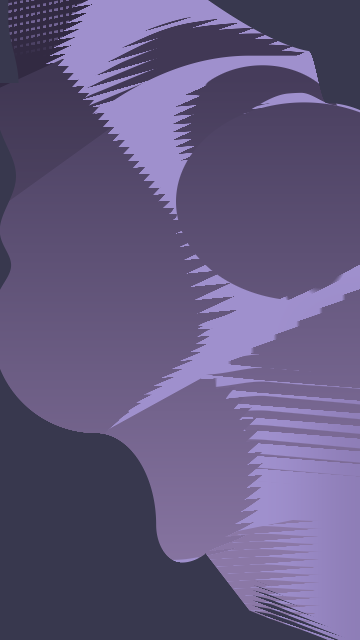
Give the GLSL for this background, as a Shadertoy shader.

```glsl
// Folded violet lobes with comb-toothed lavender seams on a slate ground.

// Canvas units: 56.25 wide, 100 high, origin at the lower left.
const vec2 CANVAS = vec2(56.25, 100.0);

const vec3 SLATE    = vec3(0.220, 0.220, 0.305);
const vec3 LAVENDER = vec3(0.625, 0.565, 0.805);
const vec3 LILAC    = vec3(0.555, 0.490, 0.715);
const vec3 DUSK     = vec3(0.285, 0.245, 0.370);
const vec3 MAUVE    = vec3(0.510, 0.440, 0.610);
const vec3 INK      = vec3(0.195, 0.165, 0.260);

const float FINE_PITCH = 1.15;
const float WIDE_PITCH = 2.15;
const float TOOTH_TILT = 0.12;

const vec2 RIGHT_CENTER = vec2(47.5, 68.5), RIGHT_RADII = vec2(20.0, 15.5);
const vec2 UPPER_CENTER = vec2(41.0, 80.0), UPPER_RADII = vec2(12.5, 9.8);
const vec2 LOWER_CENTER = vec2(26.0, 27.0), LOWER_RADII = vec2(13.7, 14.5);

float pixel; // size of one pixel in canvas units

float cover(float d) { return clamp(0.5 - d / pixel, 0.0, 1.0); }

float bell(float x, float center, float width) {
    float t = (x - center) / width;
    return exp(-t * t);
}

float arc(float t) { return sqrt(max(1.0 - t * t, 0.0)); }

float smoothMin(float a, float b, float k) {
    float h = max(k - abs(a - b), 0.0) / k;
    return min(a, b) - h * h * k * 0.25;
}

float ellipse(vec2 p, vec2 r) {
    float k = length(p / r);
    return (k - 1.0) * k / max(length(p / (r * r)), 1e-4);
}

// Sawtooth rising with height, its drop softened over one pixel
float teeth(vec2 p, float pitch, float tilt) {
    float s = fract((p.y - tilt * p.x) / pitch);
    return s * clamp((1.0 - s) * pitch / pixel, 0.0, 1.0);
}

// Stripes that fill the given share of each pitch
float stripes(vec2 p, float pitch, float tilt, float share) {
    return clamp((share - teeth(p, pitch, tilt)) * pitch / pixel + 0.5, 0.0, 1.0)
         * smoothstep(0.0, 0.08, share);
}

// Outline of the whole folded form
float leftEdge(float y) {
    if (y > 87.0) return 2.9 - 1.6 * smoothstep(87.0, 97.0, y);
    if (y > 48.5) return -1.0 + 3.5 * bell(y, 72.5, 6.5) + 2.7 * bell(y, 58.5, 3.8);
    if (y > 32.3) return 15.0 - 16.2 * arc((y - 48.5) / 16.2);
    if (y > 18.0) return 15.0 + 9.4 * arc((y - 18.0) / 14.3);
    return 28.4 - 4.0 * arc((18.0 - y) / 5.9);
}

float bottomEdge(float x) {
    float dip = max(x - 28.4, 0.0);
    float tail = max(13.4 - 1.3 * (x - 32.2), 4.6 - 0.4 * (x - 39.0));
    return x < 32.0 ? 12.1 + 0.1 * dip * dip : tail;
}

float topEdge(float x) {
    float crest = 92.0 + 8.0 * pow(max(48.5 - x, 0.0) / 16.0, 1.4);
    float over = max(x - 51.0, 0.0);
    return mix(crest, 83.9 - 0.04 * over * over, smoothstep(48.2, 51.0, x));
}

void mainImage(out vec4 fragColor, in vec2 fragCoord) {
    vec2 p = fragCoord / iResolution.xy * CANVAS;
    float x = p.x, y = p.y;
    pixel = CANVAS.y / iResolution.y;
    vec3 muted = mix(MAUVE, DUSK, clamp((y - 12.0) / 76.0, 0.0, 1.0));
    vec3 col = mix(LAVENDER, LILAC, smoothstep(40.0, 58.0, x) * smoothstep(60.0, 30.0, y));

    // Dark crest with stripes thinning to the left
    float fromPeak = x - 30.0, rise = max(39.0 - x, 0.0);
    float crestTop = 97.3 - (x < 30.0 ? 0.04 : 0.018) * fromPeak * fromPeak;
    float crestLow = 91.3 - 0.0155 * rise * rise;
    float crest = cover(max(y - crestTop, crestLow - y));
    float crestShare = 1.1 * smoothstep(8.0, 30.0, x) * smoothstep(-0.5, 2.5, crestTop - y);
    col = mix(col, DUSK * 0.9, crest * stripes(p, 1.55, 0.3, crestShare));

    // Inky corner with rows of flecks
    float inkEdge = x - 8.5 - 0.52 * (y - 90.0) - 3.0 * (teeth(p, FINE_PITCH, 0.2) - 0.5);
    float flecks = stripes(p, FINE_PITCH, 0.2, 0.3) * step(0.45, fract(x / 0.9));
    flecks *= smoothstep(91.0, 96.0, y) * 0.7;
    col = mix(col, mix(INK, LILAC, flecks), cover(inkEdge));

    // Upper fold and the bright crescent resting on the right lobe
    vec2 q = p - UPPER_CENTER;
    float fringe = 3.5 * smoothstep(-7.0, -11.0, q.x) * smoothstep(9.0, 3.0, q.y);
    float upper = ellipse(q, UPPER_RADII) - fringe * (teeth(p, 1.25, 0.4) - 0.4);
    col = mix(col, muted * 0.96, cover(upper));
    vec2 r = p - RIGHT_CENTER;
    float crescentLift = 1.5 * smoothstep(37.0, 45.0, x) * smoothstep(52.0, 47.0, x);
    float crescent = cover(ellipse(r, RIGHT_RADII) - crescentLift) * step(75.0, y);
    col = mix(col, LAVENDER, crescent * stripes(p, 0.7, 0.1, smoothstep(37.0, 44.0, x)));

    // Striped slope under the diagonal seam
    float slope = cover(y - 44.0 - 0.58 * (x - 38.0) - teeth(p, 1.0, 0.3));
    float slopeShare = smoothstep(31.0, 42.0, x) * smoothstep(23.0, 46.0, y);
    slopeShare += 0.4 * smoothstep(46.0, 56.0, x) * smoothstep(36.0, 48.0, y);
    col = mix(col, muted * 1.06, slope * stripes(p, 2.0, -0.08, slopeShare));

    // Lower lobe, cut above by the bright ray
    vec2 w = pow(abs(p - LOWER_CENTER) / LOWER_RADII, vec2(2.5));
    float lower = (pow(w.x + w.y, 0.4) - 1.0) * LOWER_RADII.x;
    lower -= 2.6 * smoothstep(30.0, 37.0, x) * (teeth(p, 1.8, 0.15) - 0.4);
    lower = max(lower, y - 33.5 - 0.55 * (x - 18.0));
    col = mix(col, muted * 1.03, cover(lower));

    // Left lobe: fine teeth above the neck, wide ones below it
    float seam = smoothMin(smoothMin(76.8 - 0.75 * y, 44.6 - 0.27 * y, 1.0), 1.1 * y - 19.2, 3.0);
    float wide = smoothstep(48.0, 51.0, y) * smoothstep(67.5, 65.5, y);
    float pitch = y > 49.0 && y < 66.5 ? WIDE_PITCH : FINE_PITCH;
    float reach = mix(2.2 * smoothstep(33.0, 42.0, y), 7.0, wide);
    float left = x - seam - reach * (teeth(p, pitch, TOOTH_TILT) - 0.3 * (1.0 - wide));
    left = max(left, y - 86.3 - 0.46 * x);
    float shoulder = cover(69.0 + 0.72 * (x - 2.0) - y);
    col = mix(col, muted * mix(1.0, 0.88, shoulder), cover(left));

    // Right lobe with a lightly frayed underside
    float fromLow = x - 41.7;
    float under = 52.8 + 0.027 * fromLow * fromLow - y + 0.8 * teeth(p, 0.9, 0.5);
    col = mix(col, muted, cover(max(ellipse(r, RIGHT_RADII), under)));

    // Pale tail with thin lines, then slate teeth at its foot
    float tail = cover(max(y - 17.0 - 0.2 * (x - 37.0), 31.0 - x)) * (1.0 - cover(lower));
    float tailShare = 0.85 * smoothstep(51.0, 39.0, x);
    col = mix(col, MAUVE * 1.07, tail * stripes(p, 1.2, 0.06, tailShare));
    float footShare = 0.6 * smoothstep(39.0, 43.0, x) * smoothstep(1.5, -2.5, y - 7.5 + 0.7 * (x - 42.0));
    col = mix(col, SLATE, stripes(p, 0.8, -0.35, footShare));

    float outside = max(max(leftEdge(y) - x, bottomEdge(x) - y), y - topEdge(x));
    fragColor = vec4(mix(SLATE, col, cover(outside)), 1.0);
}
```
